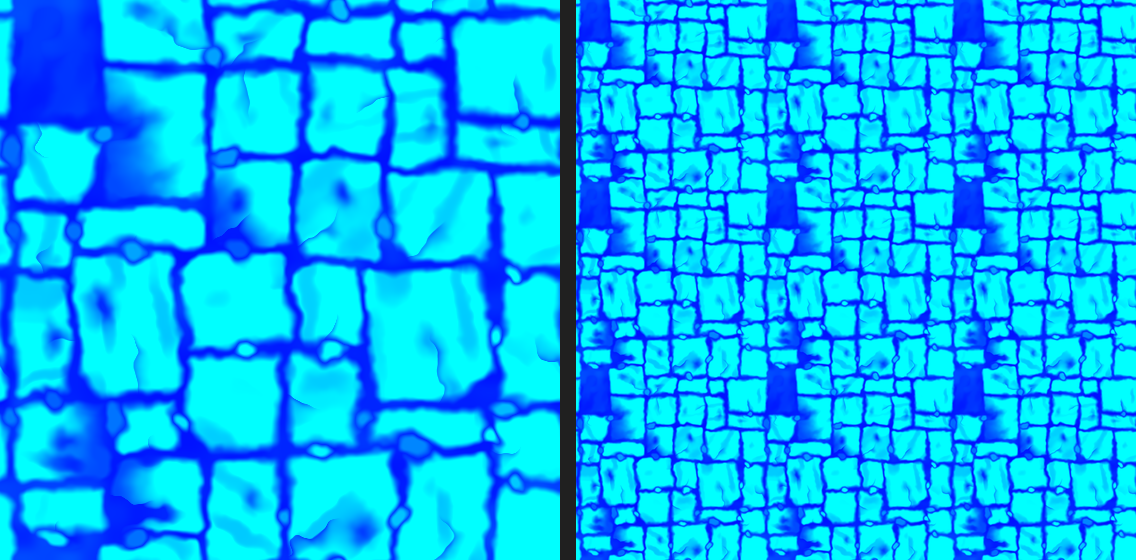
Left, the tile; right, the same tile 3 across and 3 down.
Give the GLSL for this texture, as a Shadertoy shader.

```glsl
const float GRID = 6.0;         // stones per side, even so the wall wraps
const float JITTER = 0.34;      // shift of each joint, in cells
const float JOINT = 0.058;      // half width of the joints, in cells
const float ROUNDING = 0.06;
const float TURN = 0.09;        // range of stone rotation
const float SKEW = 0.12;
const float CHIP = 0.42;        // largest corner cut
const float PEBBLE_SHARE = 0.42;
const float DIM_SHARE = 0.15;   // stones that sink into shade on one side
const float LOST_SHARE = 0.02;  // stones as deep as the joints
const float DENT_SHARE = 0.5;
const float CRACK_SHARE = 0.55;
const vec3 DEEP = vec3(0.0, 0.0, 1.0);
const vec3 HIGH = vec3(0.0, 1.0, 1.0);

float hash(vec2 p, float seed) {
    return fract(sin(dot(p, vec2(127.1, 311.7)) + seed * 74.7) * 43758.5453);
}

// Value noise that repeats after a whole number of cells
float noise(vec2 p, float period, float seed) {
    vec2 i = floor(p), f = fract(p);
    f = f * f * f * (f * (f * 6.0 - 15.0) + 10.0);
    vec2 a = mod(i, period), b = mod(i + 1.0, period);
    return mix(mix(hash(a, seed), hash(vec2(b.x, a.y), seed), f.x),
               mix(hash(vec2(a.x, b.y), seed), hash(b, seed), f.x), f.y);
}

vec2 noise2(vec2 uv, float period, float seed) {
    return vec2(noise(uv * period, period, seed), noise(uv * period, period, seed + 1.0)) - 0.5;
}

mat2 rotation(float a) {
    return mat2(cos(a), sin(a), -sin(a), cos(a));
}

float smoothMax(float a, float b, float k) {
    float h = max(k - abs(a - b), 0.0) / k;
    return max(a, b) + h * h * k * 0.25;
}

float isEven(vec2 v) {
    return 1.0 - mod(v.x + v.y, 2.0);
}

float jointShift(vec2 v) {
    return (hash(mod(v, GRID), 1.0) * 2.0 - 1.0) * JITTER;
}

// Left, bottom, right, top: vertical joints at even vertices, level ones at odd
vec4 stoneBounds(vec2 c) {
    float a = jointShift(c), b = jointShift(c + vec2(1, 0));
    float d = jointShift(c + 1.0), e = jointShift(c + vec2(0, 1));
    return vec4(c, c + 1.0) + (isEven(c) > 0.5 ? vec4(a, b, d, e) : vec4(e, a, b, d));
}

// Block with rounded edges and one chipped corner
float stoneDistance(vec2 q, vec2 size, vec2 id) {
    vec2 k = abs(q) - size + ROUNDING;
    float d = length(max(k, 0.0)) + min(max(k.x, k.y), 0.0) - ROUNDING;
    vec2 corner = sign(vec2(hash(id, 4.0), hash(id, 5.0)) - 0.5);
    vec2 n = normalize(vec2(1.0, 0.5 + hash(id, 6.0)));
    float cut = CHIP * pow(hash(id, 7.0), 2.0) * min(size.x, size.y);
    return smoothMax(d, dot(q * corner, n) - dot(size, n) + cut, 0.05);
}

// Distance and height of the nearest pebble lying in a joint
vec2 pebbles(vec2 p) {
    vec2 best = vec2(9.0, 0.0);
    for (int n = 0; n < 18; n++) {
        vec2 v = round(p) + vec2(n % 3, (n / 3) % 3) - 1.0;
        vec2 id = mod(v, GRID);
        float s = 20.0 + 5.0 * float(n / 9);
        if (hash(id, s) > PEBBLE_SHARE) continue;
        float along = (float(n / 9) - 0.5) * mix(0.7, 1.3, hash(id, s + 1.0));
        vec2 q = p - v;
        q = isEven(v) > 0.5 ? q : q.yx;
        q -= vec2(jointShift(v), along);
        vec2 radius = mix(0.06, 0.11, hash(id, s + 2.0)) * vec2(1.0, 1.0 + 0.6 * hash(id, s + 3.0));
        q.x += 0.5 * q.y * (hash(id, s + 2.5) - 0.5);
        float d = (length(q / radius) - 1.0) * radius.x;
        if (d < best.x) best = vec2(d, mix(0.3, 1.1, hash(id, s + 4.0)));
    }
    return best;
}

// Height of a stone's face: shade, dent, streaks and a one-sided crack
float faceHeight(vec2 q, vec2 size, vec2 id) {
    vec2 r = rotation(6.283 * hash(id, 8.0)) * q;
    float streak = noise(r * vec2(1.5, 5.0) + 20.0 + 9.0 * id, 128.0, 9.0);
    float face = 1.14 - 0.35 * smoothstep(0.5, 1.0, streak);
    float slope = r.x / min(size.x, size.y) + 0.7 * (streak - 0.5);
    face -= step(hash(id, 10.0), DIM_SHARE) * 0.85 * smoothstep(-0.6, 1.0, slope);
    vec2 dent = (q - size * (vec2(hash(id, 11.0), hash(id, 12.0)) - 0.5)) / (size * 0.34);
    face -= step(hash(id, 13.0), DENT_SHARE) * mix(0.2, 0.8, hash(id, 14.0))
          * exp(-dot(dent, dent) * (0.8 + streak));
    float side = r.y + 0.22 * (noise(r * 5.0 + 30.0 + 7.0 * id, 128.0, 15.0) - 0.5);
    float crack = smoothstep(0.0, 0.02, side) * exp(-11.0 * max(side, 0.0));
    crack *= smoothstep(0.0, 0.25, r.x) * step(hash(id, 16.0), CRACK_SHARE);
    face -= 0.65 * crack;
    return hash(id, 17.0) < LOST_SHARE ? 0.1 + 0.15 * streak : clamp(face, 0.1, 1.0);
}

void mainImage(out vec4 fragColor, in vec2 fragCoord) {
    vec2 uv = fragCoord / iResolution.xy;
    vec2 p = uv * GRID + 0.1 * noise2(uv, 10.0, 40.0)
           + 0.07 * noise2(uv, 30.0, 42.0) + 0.035 * noise2(uv, 64.0, 44.0);

    // Nearest stone
    float d = 9.0;
    vec2 q, size, id;
    for (int n = 0; n < 9; n++) {
        vec2 c = floor(p) + vec2(n % 3, n / 3) - 1.0;
        vec2 cid = mod(c, GRID);
        vec4 b = stoneBounds(c);
        vec2 s = 0.5 * (b.zw - b.xy) - JOINT;
        vec2 k = rotation(TURN * (hash(cid, 2.0) - 0.5)) * (p - 0.5 * (b.xy + b.zw));
        k.x += k.y * SKEW * (hash(cid, 3.0) - 0.5);
        float e = stoneDistance(k, s, cid);
        if (e < d) { d = e; q = k; size = s; id = cid; }
    }

    // Pebbles push the stones back
    vec2 pebble = pebbles(p);
    d = smoothMax(d, 0.04 - pebble.x, 0.04);

    // Joints, with soft slopes up to the faces
    float mortar = 0.06 + 0.3 * noise(uv * 24.0, 24.0, 50.0) * noise(uv * 9.0, 9.0, 51.0);
    float slope = mix(0.025, 0.11, pow(noise(uv * 14.0, 14.0, 52.0), 2.0));
    float height = mix(mortar, faceHeight(q, size, id), smoothstep(-0.05, slope, -d));
    height = max(height, mix(mortar, pebble.y, smoothstep(-0.03, 0.04, -pebble.x)));

    fragColor = vec4(mix(DEEP, HIGH, clamp(height, 0.0, 1.0)), 1.0);
}
```
